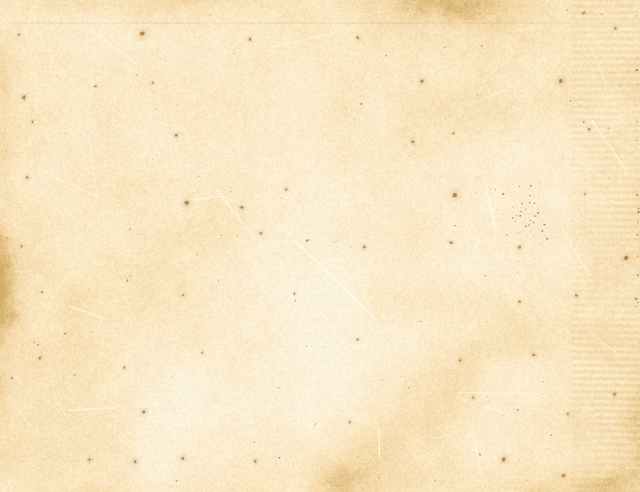
Reproduce this texture procedurally as a WebGL 2 fragment shader.

```glsl
#version 300 es
precision highp float;
// Aged cream paper: layered sines and soft blots set how stained the sheet is,
// a colour ramp turns that into tints, and value noise adds fibre grain.
// Cellular foxing specks, pale scratches, a crease and a ribbed margin lie on top.
uniform vec2 u_resolution;
out vec4 fragColor;

const vec3 PALE = vec3(0.985, 0.95, 0.865);
const vec3 CREAM = vec3(0.985, 0.916, 0.778);
const vec3 TAN = vec3(0.958, 0.848, 0.655);
const vec3 OCHRE = vec3(0.83, 0.68, 0.41);
const vec3 RUST = vec3(0.64, 0.43, 0.18);
const vec3 INK = vec3(0.40, 0.36, 0.28);
const vec3 SCRATCH = vec3(1.0, 0.98, 0.91);

float hash(vec2 p) {
  vec3 q = fract(p.xyx * vec3(0.1031, 0.1030, 0.0973));
  q += dot(q, q.yzx + 33.33);
  return fract((q.x + q.y) * q.z);
}

float valueNoise(vec2 p) {
  vec2 i = floor(p), f = fract(p);
  f = f * f * (3.0 - 2.0 * f);
  float low = mix(hash(i), hash(i + vec2(1, 0)), f.x);
  float high = mix(hash(i + vec2(0, 1)), hash(i + vec2(1, 1)), f.x);
  return mix(low, high, f.y);
}

// Octaves of value noise, centred on zero
float mottle(vec2 p, float frequency) {
  float sum = 0.0, amp = 0.5;
  for (int i = 0; i < 4; i++) {
    sum += amp * (valueNoise(p * frequency + 17.0 * float(i)) - 0.5);
    frequency *= 2.1;
    amp *= 0.65;
  }
  return sum;
}

// Rotated, warped sines for broad cloudy discolouring
float clouds(vec2 p, float frequency) {
  float sum = 0.0, amp = 0.5;
  vec2 q = p * frequency;
  for (int i = 0; i < 5; i++) {
    q = mat2(0.8, 0.6, -0.6, 0.8) * q * 1.55 + 1.7;
    q += 0.6 * sin(q.yx * 0.8);
    sum += amp * sin(q.x) * sin(q.y);
    amp *= 0.7;
  }
  return sum;
}

float blot(vec2 p, vec2 centre, vec2 size) {
  vec2 d = (p - centre) / size;
  return exp(-dot(d, d));
}

float segmentDistance(vec2 p, vec2 a, vec2 b) {
  vec2 ab = b - a;
  return length(p - a - ab * clamp(dot(p - a, ab) / dot(ab, ab), 0.0, 1.0));
}

// One jittered spot per cell: x is the core, y its soft halo
vec2 specks(vec2 p, float cells, float density, float radius, float soft) {
  vec2 id = floor(p * cells);
  vec2 jitter = vec2(hash(id + 3.7), hash(id + 81.3));
  float size = radius * mix(0.35, 1.0, pow(hash(id + 47.1), 2.0));
  float d = length(p - (id + 0.2 + 0.6 * jitter) / cells);
  float present = step(hash(id + 129.9), density);
  float core = 1.0 - smoothstep(size - soft, size + soft, d);
  return present * vec2(core, exp(-d * d / (size * size * 6.0)));
}

float scratchLine(vec2 p, vec2 a, vec2 b, float width, float soft) {
  float worn = 0.5 + 0.5 * valueNoise(p * 45.0);
  return worn * (1.0 - smoothstep(width - soft, width + soft, segmentDistance(p, a, b)));
}

float scratches(vec2 p, float aspect, float soft) {
  float sum = 1.2 * scratchLine(p, vec2(0.6, 0.51), vec2(0.765, 0.35), 0.0024, soft);
  for (int i = 0; i < 26; i++) {
    vec2 seed = vec2(float(i) * 7.3, 19.0);
    vec2 a = vec2(hash(seed) * aspect, hash(seed + 5.1));
    float angle = mix(-1.6, 0.45, hash(seed + 11.7));
    vec2 b = a + mix(0.03, 0.17, hash(seed + 23.9)) * vec2(cos(angle), sin(angle));
    sum += mix(0.3, 1.1, hash(seed + 31.3)) * scratchLine(p, a, b, 0.0015, soft);
  }
  return min(sum, 1.0);
}

float stainLevel(vec2 p, float aspect) {
  vec2 q = p + 0.09 * vec2(mottle(p, 7.0), mottle(p + 9.0, 7.0));
  float s = 0.47 + 0.21 * clouds(p, 2.2) + 0.42 * mottle(p, 13.0);
  // Bleached areas
  s -= 0.38 * blot(q, vec2(0.63, 0.30), vec2(0.12, 0.26));
  s -= 0.45 * blot(q, vec2(0.36, 0.18), vec2(0.12, 0.14));
  s -= 0.25 * blot(q, vec2(1.02, 0.13), vec2(0.13, 0.12));
  s -= 0.20 * blot(q, vec2(1.07, 0.58), vec2(0.12, 0.25));
  // Damp stains
  s += 0.18 * blot(q, vec2(0.22, 0.48), vec2(0.35, 0.26));
  s += 0.60 * blot(q, vec2(0.69, 0.015), vec2(0.08, 0.045));
  s += 0.80 * blot(q, vec2(0.0, 0.42), vec2(0.035, 0.12));
  s += 0.42 * blot(q, vec2(0.94, 1.0), vec2(0.09, 0.045));
  s += 0.30 * exp(-pow(segmentDistance(q, vec2(0.77, 0.1), vec2(1.08, 0.36)) / 0.07, 2.0));
  float edge = min(min(q.x, aspect - q.x), min(q.y, 1.0 - q.y));
  return s + 0.45 * valueNoise(p * 5.0) * exp(-max(edge, 0.0) / 0.03);
}

void main() {
  vec2 p = gl_FragCoord.xy / u_resolution.y;
  float aspect = u_resolution.x / u_resolution.y, soft = 0.6 / u_resolution.y;
  float grain = valueNoise(p * 394.0) + 0.4 * valueNoise(p * 210.0 + 40.0) - 0.7;
  float margin = smoothstep(aspect - 0.145, aspect - 0.135, p.x);
  float s = stainLevel(p, aspect) + 0.19 * grain + 0.08 * margin;
  vec3 colour = mix(PALE, CREAM, clamp(s / 0.45, 0.0, 1.0));
  colour = mix(colour, TAN, clamp((s - 0.45) / 0.45, 0.0, 1.0));
  colour = mix(colour, OCHRE, clamp((s - 0.9) / 0.6, 0.0, 1.0));
  colour *= 1.0 - 0.035 * grain;
  // Ribbed margin and top crease
  float rib = sin(465.0 * p.y + 2.0 * valueNoise(p * 9.0));
  colour *= 1.0 - margin * (0.004 + 0.035 * rib * valueNoise(p * vec2(22.0, 9.0)));
  float crease = 1.0 - smoothstep(0.001, 0.003, abs(p.y - 0.953));
  colour *= 1.0 - 0.06 * crease * valueNoise(p * 14.0);
  // Scratches, foxing and dark flecks
  colour = mix(colour, SCRATCH, 0.9 * scratches(p, aspect, soft));
  vec2 rough = p + 0.004 * mottle(p, 140.0);
  vec2 fox = specks(rough, 9.0, 0.45, 0.0048, 0.0016);
  vec2 dust = specks(rough + 4.0, 24.0, 0.14, 0.0022, soft);
  colour = mix(colour, RUST, min(0.6 * fox.x + 0.22 * fox.y + 0.35 * dust.x, 0.8));
  float crowd = 0.5 * blot(p, vec2(1.07, 0.56), vec2(0.035, 0.03));
  crowd += 0.4 * smoothstep(aspect - 0.02, aspect, p.x) * blot(p, vec2(aspect, 0.65), vec2(0.1, 0.25));
  colour = mix(colour, INK, 0.55 * specks(rough, 110.0, crowd + 0.002, 0.0024, soft).x);
  fragColor = vec4(clamp(colour, 0.0, 1.0), 1.0);
}
```
